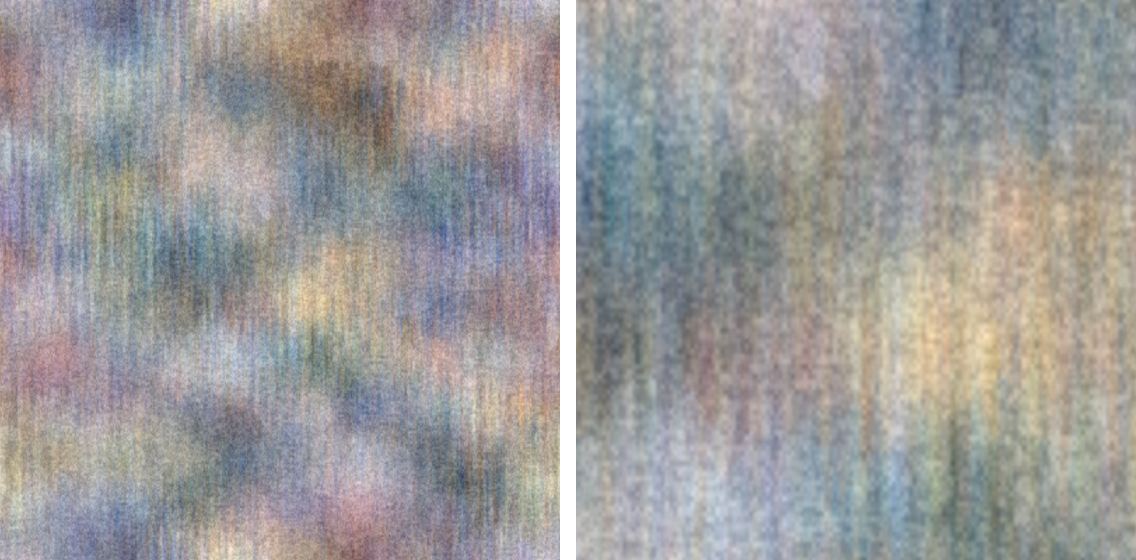
Left: the whole. Right: its middle third, enlarged.
Write a Shadertoy shader that draws this texture.

```glsl
// Weathered, brushed wall of muted greys, blues, lavenders and clay tones.
// Layers of upright rectangular strokes sample a smooth wrapping tone field,
// then fine vertical streaks and grain are added. A tone is (light, warmth, tint).

// Integer hash: three random values in 0..1 for a cell and a seed
vec3 hash3(vec2 cell, int seed) {
    uvec3 v = uvec3(ivec3(ivec2(cell), seed)) * 1664525u + 1013904223u;
    v.x += v.y * v.z; v.y += v.z * v.x; v.z += v.x * v.y;
    v ^= v >> 16u;
    v.x += v.y * v.z; v.y += v.z * v.x; v.z += v.x * v.y;
    return vec3(v >> 8u) / 16777216.0;
}

// Three channels of value noise in -0.5..0.5, wrapping after one canvas
vec3 wrapNoise(vec2 p, vec2 repeats, int seed) {
    vec2 g = p * repeats;
    vec2 cell = floor(g);
    vec2 f = g - cell;
    f = f * f * (3.0 - 2.0 * f);
    vec2 a = mod(cell, repeats);
    vec2 b = mod(cell + 1.0, repeats);
    vec3 low = mix(hash3(a, seed), hash3(vec2(b.x, a.y), seed), f.x);
    vec3 high = mix(hash3(vec2(a.x, b.y), seed), hash3(b, seed), f.x);
    return mix(low, high, f.y) - 0.5;
}

// Broad clouds of tone
vec3 toneField(vec2 p) {
    return wrapNoise(p, vec2(5.0, 6.0), 1)
         + wrapNoise(p, vec2(9.0, 11.0), 2) * 0.7
         + wrapNoise(p, vec2(19.0, 22.0), 3) * 0.4;
}

// Upright strokes, from broad to narrow, painted over the clouds
vec3 paintStrokes(vec2 p) {
    vec3 tone = toneField(p);
    const int layers = 13;
    for (int i = 0; i < layers; i++) {
        float t = float(i) / float(layers - 1);
        vec2 grid = floor(mix(vec2(19.0, 10.0), vec2(98.0, 33.0), t));
        int seed = 20 + i * 3;

        // Each column slides by its own amount
        vec2 shift = vec2(fract(float(i) * 0.618), 0.0);
        float column = mod(floor(p.x * grid.x + shift.x), grid.x);
        shift.y = hash3(vec2(column, 0.0), seed).x;

        vec2 g = p * grid + shift;
        vec2 cell = floor(g);
        vec2 wrapped = mod(cell, grid);
        vec3 shape = hash3(wrapped, seed + 1);
        vec3 jitter = hash3(wrapped, seed + 2) - 0.5;

        vec2 halfSize = 0.3 + 0.2 * shape.xy;
        vec2 inside = (halfSize - abs(g - cell - 0.5)) / grid;
        float mask = smoothstep(0.0, 0.004, min(inside.x, inside.y));
        vec3 strokeTone = toneField((cell + 0.5 - shift) / grid) + jitter * 0.35;
        tone = mix(tone, strokeTone, mask * (0.15 + 0.5 * shape.z));
    }
    return tone;
}

void mainImage(out vec4 fragColor, in vec2 fragCoord) {
    vec2 p = fragCoord / iResolution.xy;

    // Ragged stroke edges
    vec2 ragged = p + wrapNoise(p, vec2(90.0, 70.0), 4).xy * vec2(0.005, 0.012);
    vec3 tone = paintStrokes(ragged);

    // Vertical streaks, stronger in some areas
    float strength = 0.8 + wrapNoise(p, vec2(7.0, 5.0), 5).x;
    vec3 streaks = wrapNoise(p, vec2(170.0, 7.0), 6)
                 + wrapNoise(p, vec2(85.0, 13.0), 7) * 0.8
                 + wrapNoise(p, vec2(240.0, 24.0), 8) * 0.7;
    tone += streaks * strength * vec3(0.38, 0.4, 0.4);

    // Mottled, slightly woven grain
    float grain = wrapNoise(p, vec2(230.0, 210.0), 9).x
                + wrapNoise(p, vec2(400.0, 330.0), 10).x
                + wrapNoise(p, vec2(90.0, 190.0), 11).x * 0.7;
    tone.x += grain * 0.36;

    vec3 color = vec3(0.64, 0.61, 0.613)
               + tone.x * vec3(0.28, 0.27, 0.24)
               + tone.y * vec3(0.13, 0.0, -0.14)
               + tone.z * vec3(0.035, -0.045, 0.05);
    fragColor = vec4(clamp(color, 0.0, 1.0), 1.0);
}
```
